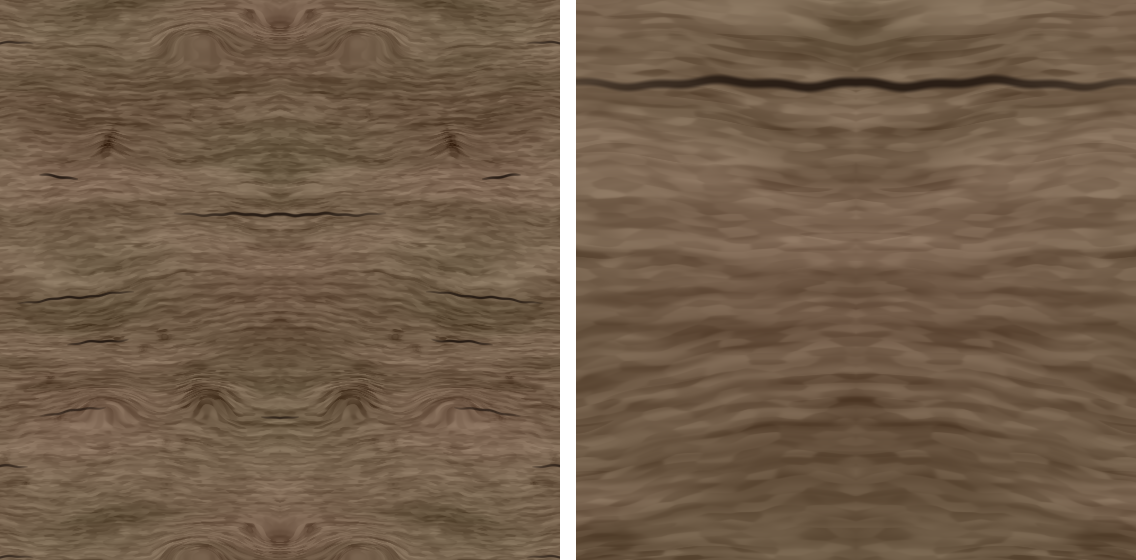
Left: the whole. Right: its middle third, enlarged.
Reproduce this texture procedurally as a WebGL 2 fragment shader.

```glsl
#version 300 es
precision highp float;
// Dark oak veneer: horizontal grain mirrored about the vertical centre line and
// repeated down the canvas. Stretched cellular noise gives the fibres, layered
// sines bend them, and soft bumps and tapered lines add knots and cracks.

uniform vec2 u_resolution;
out vec4 outColor;

const float TAU = 6.2831853;
const float PERIOD = 0.918; // height of one repeat
const vec3 DARK_WOOD = vec3(0.25, 0.17, 0.10);
const vec3 PALE_WOOD = vec3(0.53, 0.45, 0.365);
const vec3 CRACK_COLOR = vec3(0.12, 0.08, 0.055);

vec3 hash3(vec2 p) {
  vec3 q = fract(vec3(p.xyx) * vec3(0.1031, 0.1030, 0.0973));
  q += dot(q, q.yxz + 33.33);
  return fract((q.xxy + q.yzz) * q.zyx);
}

// Smooth cellular noise, 0 to 1, that wraps vertically after the given rows.
float cells(vec2 p, float rows) {
  vec2 base = floor(p);
  float total = 0.0, weights = 0.0;
  for (int j = -1; j <= 1; j++) {
    for (int i = -1; i <= 1; i++) {
      vec2 id = base + vec2(i, j);
      vec3 h = hash3(vec2(id.x + 7.0, mod(id.y, rows) + rows));
      vec2 d = id + h.xy - p;
      float w = exp(-8.0 * dot(d, d));
      total += w * h.z;
      weights += w;
    }
  }
  return total / weights;
}

// Noise drawn out along the grain, centred on zero.
float fibre(vec2 g, float columns, float rows) {
  return cells(g * vec2(columns, rows), rows) - 0.5;
}

// Offset to a centre, taking the nearest vertical repeat.
vec2 offsetTo(vec2 q, vec2 centre) {
  vec2 d = q - centre;
  d.y -= PERIOD * round(d.y / PERIOD);
  return d;
}

float bump(vec2 q, vec2 centre, vec2 size) {
  vec2 d = offsetTo(q, centre) / size;
  return exp(-dot(d, d));
}

// Slanted dark knot with a ragged, fibrous edge.
float knot(vec2 q, vec2 centre, vec2 size, float slant, float rough) {
  vec2 d = offsetTo(q, centre);
  d.x += slant * d.y;
  float r = length(d / size) + rough * 0.9;
  return exp(-r * r) * (0.85 + 0.15 * sin(9.0 * r));
}

// Tapered, slightly wavering split between two points.
float crack(vec2 q, vec2 a, vec2 b, float width) {
  float s = clamp((q.x - a.x) / (b.x - a.x), 0.0, 1.0);
  vec2 d = offsetTo(q, mix(a, b, s));
  d.y += 0.0016 * sin(q.x * 63.0 + a.y * 40.0) + 0.0008 * sin(q.x * 171.0);
  float taper = sqrt(4.0 * s * (1.0 - s));
  float halfWidth = width * (0.35 + 0.65 * taper);
  return taper * (1.0 - smoothstep(0.3 * halfWidth, halfWidth + 0.0012, length(d)));
}

// Bends straight grain into waves, arches and closed eyes.
float bentGrain(vec2 q) {
  float t = TAU * q.y / PERIOD;
  float y = q.y;
  y += 0.007 * sin(q.x * 11.0 + 2.0 * t) + 0.003 * sin(q.x * 27.0 - 3.0 * t);
  y += 0.0011 * sin(q.x * 90.0 + 7.0 * t);
  y -= 0.30 * q.x * q.x * bump(q, vec2(0.1, 0.57), vec2(0.6, 0.09));
  y += 0.045 * bump(q, vec2(0.15, 0.065), vec2(0.06, 0.032));
  y += 0.040 * bump(q, vec2(0.305, 0.72), vec2(0.06, 0.032));
  y -= 0.030 * bump(q, vec2(0.0, 0.046), vec2(0.06, 0.025));
  y += 0.035 * bump(q, vec2(0.13, 0.71), vec2(0.05, 0.035));
  y += 0.018 * bump(q, vec2(0.31, 0.26), vec2(0.03, 0.03));
  return y / PERIOD;
}

float knots(vec2 q, float rough) {
  float k = 0.60 * knot(q, vec2(0.13, 0.71), vec2(0.042, 0.034), 0.4, rough);
  k += 0.85 * knot(q, vec2(0.307, 0.258), vec2(0.009, 0.026), -0.25, rough);
  k += 0.50 * knot(q, vec2(0.0, 0.046), vec2(0.032, 0.016), 0.0, rough);
  k += 0.70 * knot(q, vec2(0.294, 0.609), vec2(0.020, 0.009), 0.3, rough);
  // Small pin knots scattered over the repeat.
  for (int i = 0; i < 11; i++) {
    vec3 h = hash3(vec2(float(i) * 3.7, 19.0));
    vec2 size = mix(vec2(0.006, 0.008), vec2(0.013, 0.016), h.z);
    k += 0.38 * knot(q, h.xy * vec2(0.5, PERIOD), size, h.z - 0.5, rough);
  }
  return k;
}

float cracks(vec2 q) {
  float c = crack(q, vec2(-0.19, 0.383), vec2(0.19, 0.383), 0.0032);
  c = max(c, crack(q, vec2(0.36, 0.318), vec2(0.43, 0.313), 0.0028));
  c = max(c, crack(q, vec2(0.26, 0.521), vec2(0.47, 0.541), 0.0024));
  c = max(c, crack(q, vec2(0.27, 0.606), vec2(0.38, 0.615), 0.0024));
  c = max(c, 0.8 * crack(q, vec2(0.31, 0.726), vec2(0.43, 0.742), 0.0024));
  c = max(c, 0.8 * crack(q, vec2(-0.034, 0.745), vec2(0.034, 0.745), 0.0022));
  c = max(c, 0.8 * crack(q, vec2(0.44, 0.077), vec2(0.56, 0.077), 0.0022));
  return max(c, 0.8 * crack(q, vec2(0.45, 0.833), vec2(0.55, 0.833), 0.0024));
}

void main() {
  vec2 uv = gl_FragCoord.xy / u_resolution;
  vec2 q = vec2(abs(uv.x - 0.5), mod(1.0 - uv.y, PERIOD));
  float t = q.y / PERIOD;
  vec2 g = vec2(q.x, bentGrain(q));

  // Fibres from broad to fine, growth rings and pale or dark boards.
  float broad = fibre(g, 5.0, 28.0);
  float fine = fibre(g, 64.0, 250.0);
  float rings = sin(TAU * (84.0 * g.y + 1.6 * broad));
  float board = 0.6 * cos(TAU * (2.0 * t - 0.84)) + 0.4 * cos(TAU * (5.0 * t - 1.5));
  float shade = 0.71 + 0.11 * board + 0.33 * broad + 0.34 * fibre(g, 15.0, 112.0);
  shade += 0.30 * fine + 0.045 * rings * (1.0 - 0.5 * board);

  // Short dark pores, then knots.
  float pores = smoothstep(0.32, 0.45, fibre(g + 0.37, 17.0, 150.0));
  shade -= 0.17 * pores + 0.75 * knots(q, fine);

  // Red and olive drift, then open cracks.
  vec3 color = mix(DARK_WOOD, PALE_WOOD, clamp(shade, -0.2, 1.15));
  float warmth = sin(TAU * 2.0 * t + 0.9) * cos(q.x * 9.0) + broad;
  color += warmth * vec3(0.007, -0.004, 0.002);
  color = mix(color, CRACK_COLOR, 0.88 * cracks(q));
  outColor = vec4(color, 1.0);
}
```
